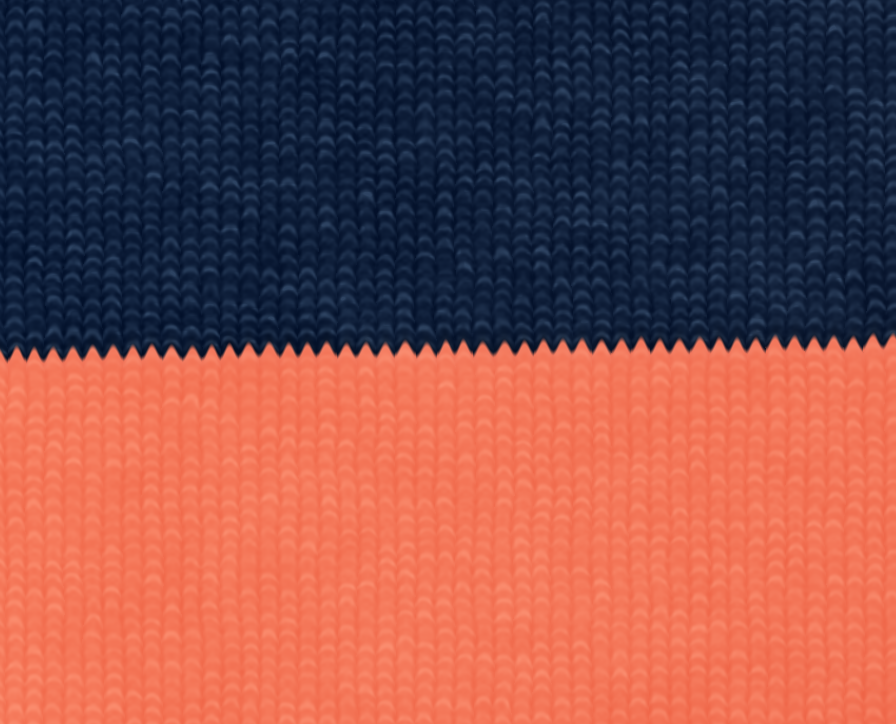
A WebGL 2 fragment shader for this texture:

```glsl
#version 300 es
precision highp float;

uniform vec2 u_resolution;
out vec4 fragColor;

float hash(vec2 p) {
    vec3 q = fract(vec3(p.xyx) * 0.1031);
    q += dot(q, q.yzx + 33.33);
    return fract((q.x + q.y) * q.z);
}

float noise(vec2 p) {
    vec2 i = floor(p), f = fract(p);
    f = f * f * (3.0 - 2.0 * f);
    return mix(mix(hash(i), hash(i + vec2(1, 0)), f.x),
               mix(hash(i + vec2(0, 1)), hash(i + vec2(1, 1)), f.x), f.y);
}

// Light on one knitted loop: x = arch highlight, y = gap between wales
vec2 knit(vec2 grid) {
    float wale = floor(grid.x);
    float across = fract(grid.x) - 0.5;
    float wander = 0.5 * noise(vec2(wale * 7.3, grid.y * 0.35)) + 0.25 * noise(grid * 1.3);
    float v = grid.y + 2.2 * across * across + 0.15 * across + wander;
    float arch = 0.5 + 0.5 * cos(6.28318 * v);
    float strength = 0.35 + 0.9 * hash(vec2(wale, floor(v + 0.5)));
    float gap = smoothstep(0.24, 0.5, abs(across));
    return vec2(pow(arch, 1.6) * strength * (1.0 - 0.55 * gap), gap);
}

void main() {
    vec2 uv = gl_FragCoord.xy / u_resolution;
    float seam = 0.510 + 0.017 * uv.x;

    // Wales run upright, courses follow the slight tilt of the seam
    vec2 grid = vec2(uv.x * 45.9 - 0.3, (uv.y - seam) * 50.0);
    grid.x += 0.22 * (noise(grid * vec2(0.5, 0.4)) - 0.5);
    grid.y += 0.35 * (noise(grid * vec2(0.4, 0.3) + 40.0) - 0.5);
    vec2 loop = knit(grid);

    // Fibre and broad tonal variation
    float fibre = noise(grid * vec2(4.0, 3.5)) - 0.5;
    float fleck = noise(grid * vec2(2.2, 3.0) + 90.0);
    float cloud = noise(uv * vec2(7.0, 6.0) + 5.0) - 0.5;
    float patchy = noise(grid * 0.45 + 17.0) - 0.5;

    // Navy yarn
    float navyLight = 0.13 + 0.62 * loop.x - 0.20 * loop.y + 0.26 * fibre
                    + 0.16 * patchy + 0.10 * cloud
                    + 0.30 * loop.x * smoothstep(0.6, 0.9, fleck);
    vec3 navy = mix(vec3(0.025, 0.085, 0.19), vec3(0.16, 0.245, 0.365),
                    clamp(navyLight, -0.15, 1.1));
    navy += vec3(0.015, 0.008, 0.0) * uv.x;

    // Coral yarn
    float coralLight = 0.36 + 0.42 * loop.x - 0.24 * loop.y + 0.18 * fibre
                     + 0.14 * patchy + 0.16 * cloud;
    vec3 coral = mix(vec3(0.945, 0.415, 0.295), vec3(0.985, 0.555, 0.435),
                     clamp(coralLight, -0.2, 1.2));
    coral -= vec3(0.008, 0.014, 0.010) * uv.x;

    // Scalloped seam with soft shadow above and pale tips below
    float tooth = 0.5 + 0.5 * cos(6.28318 * (fract(grid.x) - 0.5));
    float edge = seam - 0.008 + 0.017 * tooth
               + 0.004 * (hash(vec2(floor(grid.x), 3.0)) - 0.5);
    float d = uv.y - edge;
    navy *= 1.0 - 0.35 * exp(-max(d, 0.0) * 90.0);
    coral = mix(coral, vec3(0.95, 0.51, 0.43), 0.5 * exp(-max(-d, 0.0) * 80.0));
    vec3 color = mix(coral, navy, smoothstep(-0.005, 0.005, d));

    fragColor = vec4(clamp(color, 0.0, 1.0), 1.0);
}
```
